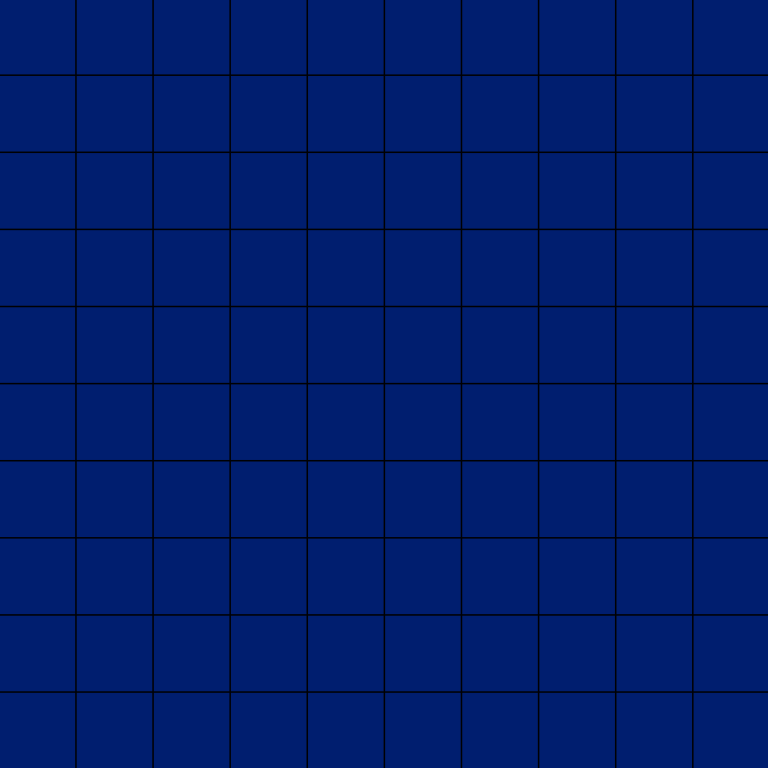
Reproduce this pattern procedurally as a three.js fragment shader.

```glsl
// Flat navy field ruled by a thin black square grid, about ten cells each way.
// Each axis measures the distance to its nearest rule and converts it to
// exact pixel coverage, so hairlines stay even at any canvas size.

varying vec2 vUv;

const vec3 FIELD_COLOR = vec3(0.0, 0.118, 0.435);
const vec3 LINE_COLOR = vec3(0.0, 0.0, 0.008);
const float CELL_SIZE = 0.1004;             // spacing between rules
const float LINE_WIDTH = 0.00198;           // full thickness of a rule
const vec2 GRID_CENTER = vec2(0.5005);      // a crossing near the middle

// Signed offset from the nearest rule on each axis
vec2 offsetToRule(vec2 p) {
  vec2 cell = (p - GRID_CENTER) / CELL_SIZE;
  return (fract(cell + 0.5) - 0.5) * CELL_SIZE;
}

// Share of a pixel-wide box that is covered by a rule
vec2 ruleCoverage(vec2 offset, vec2 pixel) {
  vec2 halfLine = vec2(0.5 * LINE_WIDTH);
  vec2 right = min(offset + 0.5 * pixel, halfLine);
  vec2 left = max(offset - 0.5 * pixel, -halfLine);
  return clamp((right - left) / pixel, 0.0, 1.0);
}

void main() {
  vec2 pixel = max(fwidth(vUv), vec2(0.00001));
  vec2 rules = ruleCoverage(offsetToRule(vUv), pixel);

  // Union of the vertical and horizontal rules
  float ink = 1.0 - (1.0 - rules.x) * (1.0 - rules.y);
  gl_FragColor = vec4(mix(FIELD_COLOR, LINE_COLOR, ink), 1.0);
}
```
